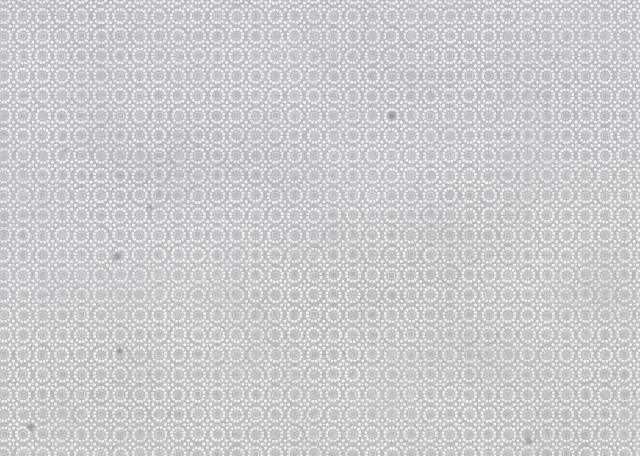
This pattern is drawn by a WebGL 2 fragment shader. Its source:

```glsl
#version 300 es
precision highp float;
// Worn grey paper printed with rows of pale dashed rosettes and diamonds of dots.

#define REPEATS vec2(33.0, 22.9)
#define PHASE vec2(0.30, 0.41)
#define RING_RADIUS 0.335
#define RING_DASHES 12.0
#define DASH_HALF vec2(0.066, 0.064)
#define DOT_OFFSET 0.18
#define DOT_RADIUS 0.073
#define JITTER 0.025
#define WEAR 0.30
#define GRAIN 0.055

uniform vec2 u_resolution;
out vec4 outColor;

const float TAU = 6.2831853;
const vec3 PAPER_GREY = vec3(0.748, 0.748, 0.758);
const vec3 INK_WHITE = vec3(0.968, 0.968, 0.975);
const vec3 SPECK_GREY = vec3(0.50, 0.50, 0.53);

float hash(vec2 p) {
  vec3 q = fract(p.xyx * 0.1031);
  q += dot(q, q.yzx + 33.33);
  return fract((q.x + q.y) * q.z);
}

vec2 gradient(vec2 p) {
  float a = TAU * hash(p);
  return vec2(cos(a), sin(a));
}

// Gradient noise, roughly -0.7 to 0.7
float noise(vec2 p) {
  vec2 i = floor(p), f = fract(p);
  vec2 w = f * f * f * (f * (f * 6.0 - 15.0) + 10.0);
  vec2 e = vec2(1.0, 0.0);
  float low = mix(dot(gradient(i), f), dot(gradient(i + e), f - e), w.x);
  float high = mix(dot(gradient(i + e.yx), f - e.yx),
                   dot(gradient(i + 1.0), f - 1.0), w.x);
  return mix(low, high, w.y);
}

float roundBox(vec2 p, vec2 halfSize, float r) {
  vec2 d = abs(p) - halfSize + r;
  return length(max(d, 0.0)) + min(max(d.x, d.y), 0.0) - r;
}

float cover(float d, float soft) {
  return 1.0 - smoothstep(-soft, soft, d);
}

// Rounded dashes spread evenly around a circle; id returns the sector
float dashedRing(vec2 p, float radius, float count, vec2 halfSize, out float id) {
  float turn = fract(atan(p.y, p.x) / TAU + 1.0) * count;
  id = floor(turn);
  float a = (fract(turn) - 0.5) * TAU / count;
  vec2 q = length(p) * vec2(cos(a), sin(a)) - vec2(radius, 0.0);
  return roundBox(q, halfSize, min(halfSize.x, halfSize.y) * 0.7);
}

// Four dots in a diamond round each cell corner, with a tiny centre dot
float cornerDots(vec2 p) {
  vec2 c = abs(fract(p) - 0.5);
  c = 0.5 - c;
  float middle = length(c) - 0.03;
  c = vec2(max(c.x, c.y), min(c.x, c.y));
  return min(middle, length(c - vec2(DOT_OFFSET, 0.0)) - DOT_RADIUS);
}

void main() {
  vec2 uv = gl_FragCoord.xy / u_resolution;
  vec2 grid = uv * REPEATS + PHASE;
  float soft = max(0.7 * REPEATS.y / u_resolution.y, 0.025);

  // Hand-cut wobble
  grid += 0.025 * vec2(noise(grid * 1.3), noise(grid * 1.3 + 41.0));
  vec2 cell = floor(grid);
  vec2 shift = vec2(hash(cell), hash(cell + 57.0)) - 0.5;
  vec2 p = fract(grid) - 0.5 - shift * 2.0 * JITTER;
  float rough = 0.022 * noise(grid * 5.0);

  // Outer ring, slightly squarer on alternate cells
  float squareCell = mod(cell.x + cell.y, 2.0);
  vec2 a = abs(p);
  float bulge = 0.025 * squareCell * smoothstep(0.0, 0.3, min(a.x, a.y));
  float sector, spoke;
  float ring = dashedRing(p, RING_RADIUS + bulge, RING_DASHES, DASH_HALF, sector);
  float ringInk = cover(ring + rough, soft);
  ringInk *= 0.82 + 0.18 * hash(cell * 3.1 + sector * 7.0);

  // Faint heart: fine spokes or a small square outline
  float spokes = dashedRing(p, 0.165, 8.0, vec2(0.05, 0.018), spoke);
  float outline = abs(roundBox(p, vec2(0.15), 0.03)) - 0.016;
  float heart = cover(mix(spokes, outline, squareCell) + rough, soft);
  heart *= 0.25 + 0.35 * hash(cell + 19.0);

  float dotInk = cover(cornerDots(grid) + rough, soft);
  float ink = max(max(ringInk, heart), dotInk);

  // Uneven printing
  float patches = noise(uv * vec2(9.0, 7.0)) + 0.5 * noise(grid * 0.9);
  ink *= clamp(0.93 + WEAR * patches, 0.6, 1.0);

  // Paper tone: cool at the top left, neutral below, with soft mottling
  vec3 paper = PAPER_GREY + 0.025 * noise(uv * vec2(5.0, 4.0) + 8.0);
  paper += vec3(-0.004, -0.008, 0.016) * smoothstep(0.3, 1.0, uv.y - 0.3 * uv.x + 0.2);
  paper += GRAIN * (noise(grid * 3.0) + 0.6 * noise(grid * 7.0));
  vec3 color = mix(paper, INK_WHITE, ink);

  // Sparse dark specks
  vec2 speckGrid = uv * vec2(14.0, 10.0);
  vec2 speckCell = floor(speckGrid);
  vec2 home = 0.25 + 0.5 * vec2(hash(speckCell + 5.0), hash(speckCell + 83.0));
  float size = 0.03 + 0.06 * hash(speckCell + 29.0);
  float speck = cover(length(fract(speckGrid) - home) - size, 0.045);
  color = mix(color, SPECK_GREY, 0.6 * speck * step(0.94, hash(speckCell + 131.0)));

  outColor = vec4(clamp(color, 0.0, 1.0), 1.0);
}
```
